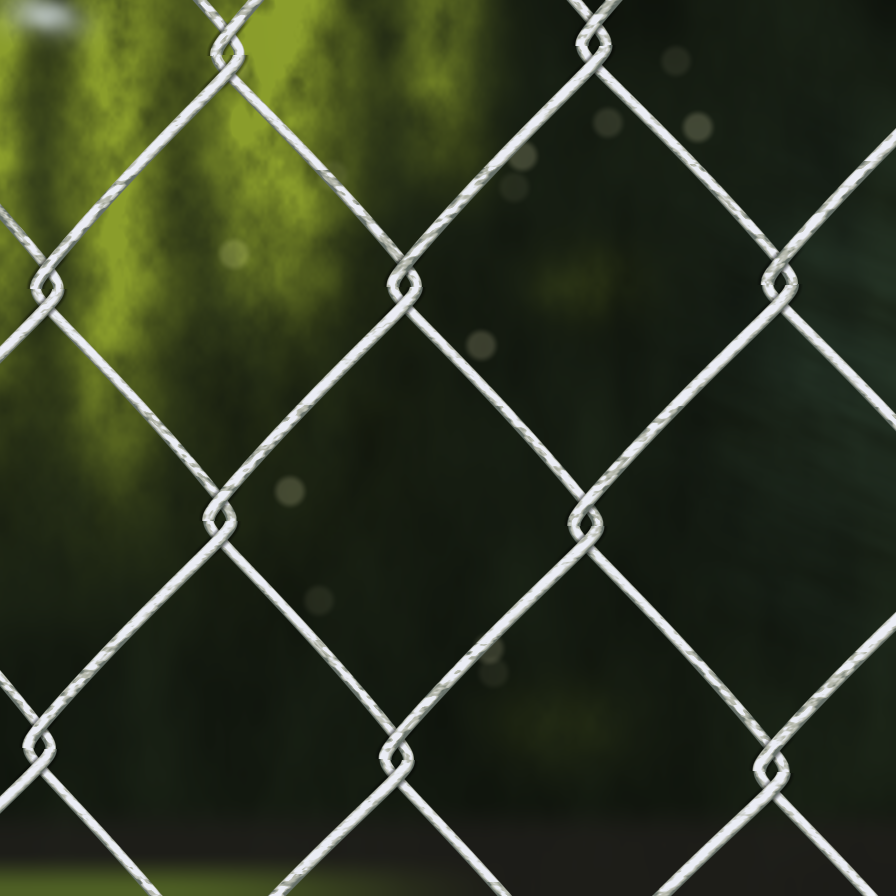
Give the GLSL for this pattern, as a Shadertoy shader.

```glsl
// Chain-link fence in front of a blurred, sunlit hedge.
// Each wire is a zigzag x = f(y) hooked round its neighbours on a slightly
// warped lattice; the hedge is soft columns of light, noise and bokeh discs.

const vec2 CELL = vec2(0.2044, 0.2639);    // half diamond: column, row step
const vec2 ORIGIN = vec2(0.0527, 0.3203);  // knot at column 0, row 1
const float HOOK_REACH = 0.013;            // how far a hook passes its knot
const float HOOK_ROUND = 0.0104;           // roundness of the hook
const float BOW = 0.0065;                  // sag of the strands
const float FRONT_RADIUS = 0.0072;
const float BACK_RADIUS = 0.0061;
const float PI = 3.14159;

float hash(vec2 p) {
    vec3 q = fract(p.xyx * vec3(0.1031, 0.1030, 0.0973));
    q += dot(q, q.yzx + 33.33);
    return fract((q.x + q.y) * q.z);
}

float noise(vec2 p) {
    vec2 i = floor(p), f = fract(p);
    f = f * f * (3.0 - 2.0 * f);
    return mix(mix(hash(i), hash(i + vec2(1, 0)), f.x),
               mix(hash(i + vec2(0, 1)), hash(i + vec2(1, 1)), f.x), f.y);
}

float fbm(vec2 p) {
    float sum = 0.0, amp = 0.5;
    for (int i = 0; i < 4; i++) {
        sum += amp * noise(p);
        p = p * 2.03 + 17.0;
        amp *= 0.5;
    }
    return sum;
}

// ---- Background (y runs down from the top) ----
float column(vec2 p, float centre, float width, float reach) {
    float x = (p.x - centre) / width;
    return exp(-x * x) * (1.0 - smoothstep(0.45 * reach, 1.35 * reach, p.y));
}

float glow(vec2 p, vec2 centre, vec2 size) {
    vec2 d = (p - centre) / size;
    return exp(-dot(d, d));
}

vec3 addBokeh(vec3 col, vec2 p) {
    for (int i = 0; i < 13; i++) {
        float id = float(i);
        vec2 centre = vec2(0.17 + 0.63 * hash(vec2(id, 3.0)), 0.06 + 0.83 * hash(vec2(id, 8.0)));
        float disc = 1.0 - smoothstep(0.011, 0.021, length(p - centre));
        col += disc * mix(0.05, 0.17, hash(vec2(id, 5.0))) * vec3(1.0, 0.95, 0.78);
    }
    return col;
}

vec3 hedge(vec2 p) {
    float leaves = fbm(p * vec2(30.0, 22.0));
    vec2 q = p + 0.03 * (vec2(fbm(p * 9.0), fbm(p * 9.0 + 40.0)) - 0.5);
    float light = 0.8 * column(q, 0.0, 0.03, 0.4) + 0.9 * column(q, 0.128, 0.05, 0.5)
                + 1.1 * column(q, 0.305, 0.075, 0.34) + 0.62 * column(q, 0.49, 0.055, 0.2);
    light += 0.2 * (1.0 - smoothstep(0.1, 0.6, p.x)) * (1.0 - smoothstep(0.35, 0.8, p.y));
    light += 0.22 * glow(q, vec2(0.65, 0.32), vec2(0.06, 0.04))
           + 0.14 * glow(q, vec2(0.63, 0.81), vec2(0.07, 0.05));
    light *= 0.45 + 1.1 * leaves;
    vec3 col = vec3(0.075, 0.1, 0.062) * (0.65 + 0.8 * fbm(p * vec2(12.0, 6.0)));
    col = mix(col, vec3(0.5, 0.57, 0.16), clamp(light, 0.0, 1.1));
    // Bluish fronds on the right, ground and lawn below, sky gap at the top
    float frond = fbm(vec2(p.x * 6.0, p.y * 22.0 - p.x * 9.0));
    col += vec3(0.08, 0.12, 0.11) * frond * glow(p, vec2(0.97, 0.42), vec2(0.18, 0.27));
    col = mix(col, vec3(0.13, 0.12, 0.11), 0.7 * smoothstep(0.89, 0.94, p.y));
    float lawn = smoothstep(0.95, 0.995, p.y) * (1.0 - smoothstep(0.15, 0.6, p.x));
    col = mix(col, vec3(0.34, 0.42, 0.15), 0.85 * lawn);
    col = mix(col, vec3(0.8, 0.84, 0.84), 0.8 * glow(q, vec2(0.045, 0.02), vec2(0.04, 0.02)));
    return addBokeh(col, p);
}

// ---- Fence ----
// Canvas position to (column, row), undoing the uneven stretch of the mesh
vec2 lattice(vec2 p) {
    vec2 g = (p - ORIGIN) / CELL + vec2(0.0, 1.0);
    g.x += 0.0217 * (g.y - 1.0);
    g.x += 0.0121 * g.x * (4.0 - g.x);
    g.y -= 0.0148 * (g.y - 1.33) * (g.x - 2.0);
    return g;
}

// Sideways offset (x) and slope (y) of a wire at height y from its knot
vec2 hook(float y) {
    float tail = 0.5 * CELL.x + HOOK_REACH + HOOK_ROUND;
    float s2 = 4.0 * (tail * tail - HOOK_ROUND * HOOK_ROUND) / (CELL.y * CELL.y);
    float root = sqrt(HOOK_ROUND * HOOK_ROUND + s2 * y * y);
    float k = PI / CELL.y;
    return vec2(HOOK_REACH + HOOK_ROUND - root - BOW * sin(k * y),
                -s2 * y / root - BOW * k * cos(k * y));
}

// Galvanised metal: u across the wire (-1..1, top side positive), y along it
vec3 metal(float u, float y, float seed) {
    float streak = noise(vec2(u * 1.6 + seed, y * 190.0 + seed * 3.0));
    float fleck = noise(vec2(u * 3.0 - seed, y * 420.0));
    float tone = 1.12 - 0.65 * (u - 0.2) * (u - 0.2) - 0.4 * streak * fleck;
    tone -= 0.28 * smoothstep(0.03, -0.03, y) * smoothstep(0.35, 0.75, streak);
    vec3 col = mix(vec3(0.4, 0.44, 0.41), vec3(0.72, 0.73, 0.68), smoothstep(0.25, 0.7, tone));
    return mix(col, vec3(0.92, 0.93, 0.96), smoothstep(0.65, 0.95, tone));
}

vec3 addFence(vec3 col, vec2 p, float pixel) {
    vec2 g = lattice(p);
    float row = floor(g.y + 0.5), y = (g.y - row) * CELL.y;
    for (int layer = 0; layer < 2; layer++)
    for (int i = -1; i <= 1; i++) {
        float wire = floor(g.x) + float(i);
        float side = mod(wire + row, 2.0) < 0.5 ? 1.0 : -1.0;
        bool front = side * y > 0.0;
        if (front != (layer == 1)) continue;
        vec2 h = hook(y);
        float knot = wire + (side > 0.0 ? 1.0 : 0.0);
        float across = ((g.x - knot) * CELL.x - side * h.x) / sqrt(1.0 + h.y * h.y);
        float radius = front ? FRONT_RADIUS : BACK_RADIUS;
        float d = abs(across) - radius;
        float shade = front ? 0.45 * (1.0 - smoothstep(0.0, 0.005, d)) : 0.0;
        col *= 1.0 - shade * (1.0 - smoothstep(0.03, 0.045, abs(y)));
        float u = clamp(across / radius, -1.0, 1.0) * (front ? -1.0 : 1.0);
        float cover = 1.0 - smoothstep(-0.75 * pixel, 0.75 * pixel, d);
        col = mix(col, metal(u, y, wire * 7.0 + row * 13.0 + 50.0), cover);
    }
    return col;
}

void mainImage(out vec4 fragColor, in vec2 fragCoord) {
    vec2 p = fragCoord / iResolution.y;
    p.y = 1.0 - p.y;
    fragColor = vec4(clamp(addFence(hedge(p), p, 1.0 / iResolution.y), 0.0, 1.0), 1.0);
}
```
